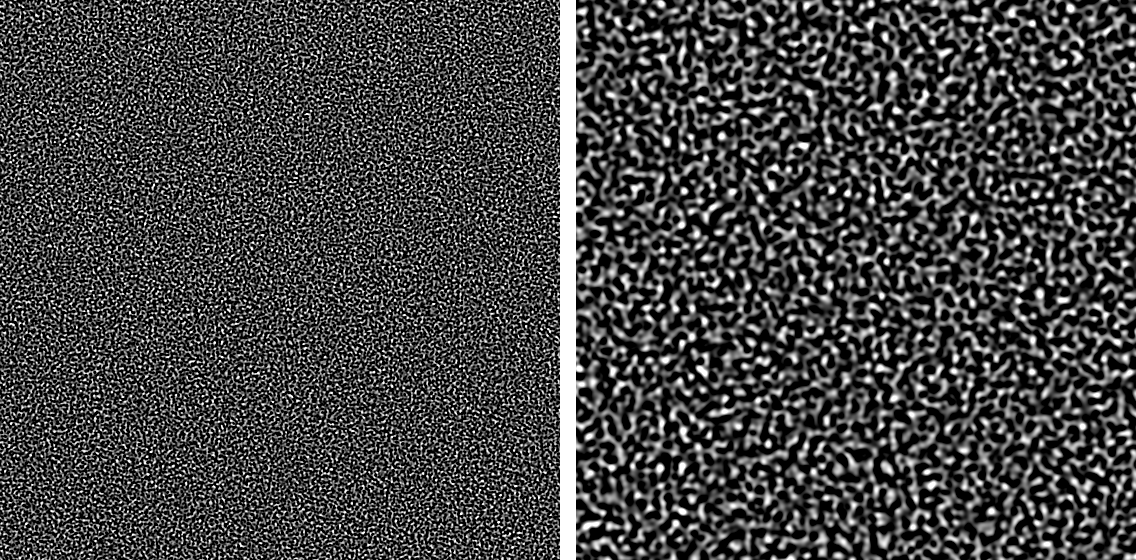
Left: the whole. Right: its middle third, enlarged.
This texture is drawn by a WebGL 1 fragment shader. Its source:

```glsl
precision highp float;

uniform vec2 u_resolution;

const float CELLS = 400.0;        // impulse cells across the canvas
const float GRAIN_RADIUS = 0.85;  // kernel radius in cells
const float MEAN_TONE = 0.2;
const float CONTRAST = 0.39;
const float SHOULDER = 0.1;       // softens the brightest grains

// Three independent random values in 0..1 for a cell
vec3 hash3(vec2 cell) {
    vec3 p = fract(cell.xyx * vec3(0.1031, 0.1030, 0.0973));
    p += dot(p, p.yxz + 33.33);
    return fract((p.xxy + p.yzz) * p.zyx);
}

// Bright core with a dark surround, zero on average
float ringKernel(vec2 offset, float radius) {
    float q = dot(offset, offset) / (2.0 * radius * radius);
    return (1.0 - q) * exp(-q);
}

// Jittered random impulses spread by the kernel, scaled to unit deviation
float bandNoise(vec2 p, float radius) {
    vec2 home = floor(p);
    float sum = 0.0;
    for (int y = -3; y <= 3; y++) {
        for (int x = -3; x <= 3; x++) {
            vec2 cell = home + vec2(float(x), float(y));
            vec3 rnd = hash3(cell + 17.0);
            float weight = 2.0 * rnd.z - 1.0;
            sum += weight * ringKernel(p - cell - rnd.xy, radius);
        }
    }
    float variance = 3.14159 * radius * radius / 6.0;
    return sum * inversesqrt(variance);
}

// Clip the valleys to black and ease off the peaks
float grainTone(float noise, float mean, float contrast) {
    float tone = max(mean + contrast * noise, 0.0);
    return tone - SHOULDER * tone * tone;
}

void main() {
    vec2 uv = gl_FragCoord.xy / u_resolution;
    float noise = bandNoise(uv * CELLS, GRAIN_RADIUS);
    float tone = grainTone(noise, MEAN_TONE, CONTRAST);
    gl_FragColor = vec4(vec3(clamp(tone, 0.0, 1.0)), 1.0);
}
```
